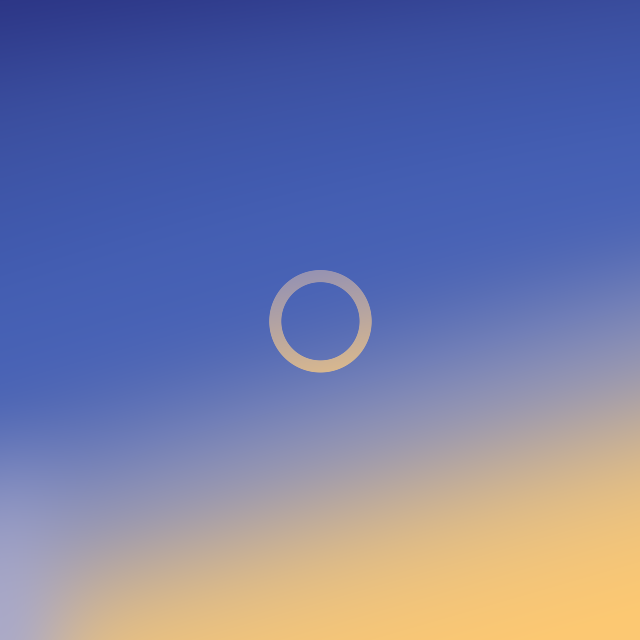
A Shadertoy shader for this background:

```glsl
// Tilted dusk gradient from deep blue to amber, with a softly tinted ring at the centre.

const int STOPS = 7;

// Sky colours from the dark upper left to the warm lower right, evenly spaced.
const vec3 SKY[STOPS] = vec3[STOPS](
    vec3(0.169, 0.204, 0.518),
    vec3(0.231, 0.310, 0.627),
    vec3(0.263, 0.365, 0.694),
    vec3(0.322, 0.412, 0.710),
    vec3(0.569, 0.576, 0.698),
    vec3(0.878, 0.737, 0.525),
    vec3(0.988, 0.784, 0.447));

const vec3 CORNER_LILAC = vec3(0.635, 0.655, 0.830);
const vec3 RING_TOP = vec3(0.590, 0.575, 0.695);
const vec3 RING_BOTTOM = vec3(0.843, 0.718, 0.561);

vec3 skyStop(int index) {
    return SKY[clamp(index, 0, STOPS - 1)];
}

// Smooth cubic interpolation through the sky colours, position in 0..1.
vec3 skyRamp(float position) {
    float s = clamp(position, 0.0, 1.0) * float(STOPS - 1);
    int i = min(int(s), STOPS - 2);
    float f = s - float(i);
    vec3 a = skyStop(i - 1), b = skyStop(i), c = skyStop(i + 1), d = skyStop(i + 2);
    return b + 0.5 * f * (c - a + f * (2.0 * a - 5.0 * b + 4.0 * c - d
                          + f * (3.0 * (b - c) + d - a)));
}

// Gradient bands slope upward to the right, more steeply below the top.
vec3 skyColor(vec2 uv) {
    float depth = 1.0 - uv.y;
    float slope = mix(0.15, 0.29, smoothstep(0.0, 0.5, depth));
    float t = depth + slope * (uv.x - 0.5);
    vec3 color = skyRamp((t + 0.1) / 1.2);

    // Cool haze in the lower left corner.
    float haze = 0.8 * exp(-pow(uv.x / 0.11, 2.0)) * smoothstep(0.4, 0.0, uv.y);
    return mix(color, CORNER_LILAC, haze);
}

// Coverage of a circular band, with an edge one pixel wide.
float ringMask(vec2 p, float radius, float halfWidth, float pixel) {
    float dist = abs(length(p) - radius) - halfWidth;
    return 1.0 - smoothstep(-0.5 * pixel, 0.5 * pixel, dist);
}

vec3 ringColor(vec2 p, float outerRadius) {
    float t = 0.5 + 0.5 * (0.2 * p.x - p.y) / outerRadius;
    return mix(RING_TOP, RING_BOTTOM, clamp(t, 0.0, 1.0));
}

void mainImage(out vec4 fragColor, in vec2 fragCoord) {
    vec2 uv = fragCoord / iResolution.xy;
    float pixel = 1.0 / min(iResolution.x, iResolution.y);
    vec2 p = (fragCoord - vec2(0.5007, 0.498) * iResolution.xy) * pixel;

    vec3 color = skyColor(uv);
    float ring = ringMask(p, 0.0706, 0.0095, pixel);
    color = mix(color, ringColor(p, 0.0801), ring);
    fragColor = vec4(color, 1.0);
}
```
